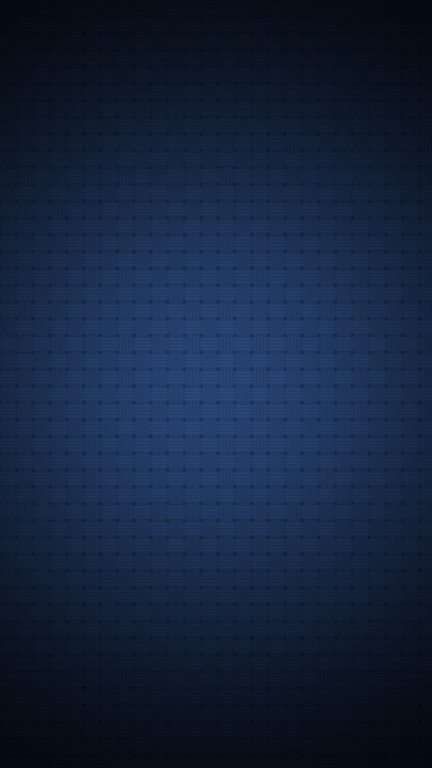
Write a WebGL 1 fragment shader that draws this background.

```glsl
precision highp float;
// Dark blue basket weave lit by a soft round glow in the middle.

uniform vec2 u_resolution;

// Lengths are in canvas heights, measured from the canvas centre.
const float CELL = 0.02188;                     // size of one weave cell
const vec2 WEAVE_ORIGIN = vec2(0.0026, -0.0026);
const vec2 GLOW_CENTRE = vec2(-0.003, 0.004);
const float GLOW_SPREAD = 0.139;                // squared glow radius
const vec3 GLOW_COLOR = vec3(0.154, 0.264, 0.452);
const vec3 NIGHT_COLOR = vec3(0.004, 0.010, 0.020);

// Weave proportions, in cells
const float STRAND_HALF = 0.40;
const float THREADS_PER_CELL = 5.0;

// Brightness factors
const float ACROSS_TONE = 1.02;                 // horizontal strands
const float UPRIGHT_TONE = 0.98;                // vertical strands
const float HOLE_TONE = 0.74;
const float END_SHADE = 0.95;                   // strand ends dipping under
const float ACROSS_CONTRAST = 0.06;             // threads of each direction
const float UPRIGHT_CONTRAST = 0.04;

const float TAU = 6.28318;

// Coverage of a strand centred on zero
float strand(float offset, float blur) {
  return 1.0 - smoothstep(STRAND_HALF - blur, STRAND_HALF + blur, abs(offset));
}

// Fine threads running along a strand, faded when too small to resolve
float threads(float offset, float contrast, float pixel) {
  float visible = 1.0 - smoothstep(0.40, 0.60, THREADS_PER_CELL * pixel);
  return 1.0 - contrast * visible * cos(TAU * THREADS_PER_CELL * offset);
}

// Brightness of one strand, horizontal (1) or vertical (0)
float strandTone(float horizontal, float offset, float pixel) {
  float tone = mix(UPRIGHT_TONE, ACROSS_TONE, horizontal);
  float contrast = mix(UPRIGHT_CONTRAST, ACROSS_CONTRAST, horizontal);
  return tone * threads(offset, contrast, pixel);
}

// Brightness of the weave; p and pixel are in cells
float weave(vec2 p, float pixel) {
  vec2 cell = floor(p);
  vec2 local = p - cell - 0.5;
  float horizontal = mod(cell.x + cell.y, 2.0);
  float along = mix(local.y, local.x, horizontal);
  float across = mix(local.x, local.y, horizontal);
  float blur = 0.6 * pixel;

  // The top strand of this cell, with its ends slightly darkened
  float ownTone = strandTone(horizontal, across, pixel);
  ownTone *= mix(1.0, END_SHADE, smoothstep(0.36, 0.50, abs(along)));

  // Ends of the crossing strands reach in from neighbouring cells
  float crossTone = END_SHADE * strandTone(1.0 - horizontal, along, pixel);

  float tone = mix(HOLE_TONE, crossTone, strand(along, blur));
  return mix(tone, ownTone, strand(across, blur));
}

void main() {
  vec2 p = (gl_FragCoord.xy - 0.5 * u_resolution) / u_resolution.y;

  // Round glow fading into the night colour
  vec2 fromGlow = p - GLOW_CENTRE;
  float glow = exp(-dot(fromGlow, fromGlow) / GLOW_SPREAD);
  vec3 color = mix(NIGHT_COLOR, GLOW_COLOR, glow);

  // Weave relief
  float pixel = 1.0 / (u_resolution.y * CELL);
  color *= weave((p - WEAVE_ORIGIN) / CELL, pixel);

  gl_FragColor = vec4(color, 1.0);
}
```
